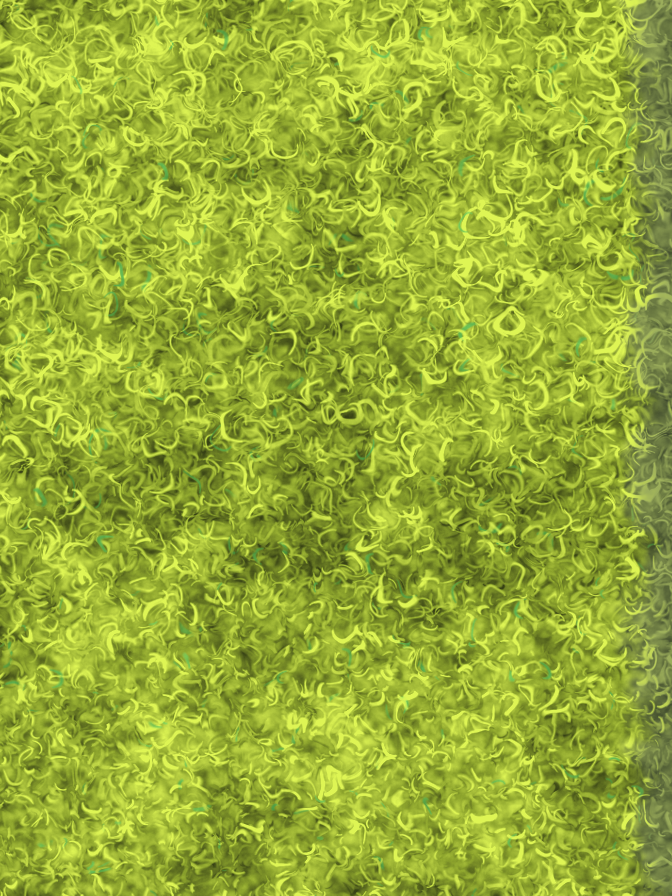
Give the GLSL for this texture, as a Shadertoy shader.

```glsl
// Curly yellow-green felt: layers of short, randomly bent fibres over a dark
// ground, each layer a jittered grid of soft tapered arcs. A few fibres are
// teal, and a ragged grey-green strip runs down the right side.

const int LAYERS = 13;
const float SOFTNESS = 0.0016;
const vec3 DEEP_OLIVE = vec3(0.21, 0.25, 0.08);
const vec3 MOSS = vec3(0.55, 0.64, 0.175);
const vec3 LIME = vec3(0.87, 0.96, 0.33);
const vec3 DARK_TEAL = vec3(0.08, 0.36, 0.17);
const vec3 LIGHT_TEAL = vec3(0.32, 0.78, 0.40);
const vec3 DARK_GREY = vec3(0.22, 0.26, 0.17);
const vec3 PALE_GREY = vec3(0.62, 0.69, 0.38);

float hash(vec2 p) {
    return fract(sin(dot(p, vec2(127.1, 311.7))) * 43758.5453);
}

vec2 hash2(vec2 p) {
    return vec2(hash(p), hash(p + 57.3));
}

float noise(vec2 p) {
    vec2 cell = floor(p), f = fract(p);
    f = f * f * (3.0 - 2.0 * f);
    float low = mix(hash(cell), hash(cell + vec2(1, 0)), f.x);
    float high = mix(hash(cell + vec2(0, 1)), hash(cell + vec2(1, 1)), f.x);
    return mix(low, high, f.y);
}

float fbm(vec2 p) {
    float sum = 0.0, amp = 0.5;
    for (int i = 0; i < 4; i++) {
        sum += amp * noise(p);
        p = p * 2.03 + 17.1;
        amp *= 0.5;
    }
    return sum / 0.9375;
}

// Distance to the centre line of an arc that opens by +-aperture around +y.
float arcDistance(vec2 p, float radius, float aperture) {
    p.x = abs(p.x);
    vec2 tip = vec2(sin(aperture), cos(aperture));
    bool beyondTip = tip.y * p.x > tip.x * p.y;
    return beyondTip ? length(p - tip * radius) : abs(length(p) - radius);
}

vec2 rotate(vec2 p, float angle) {
    float c = cos(angle), s = sin(angle);
    return vec2(c * p.x - s * p.y, s * p.x + c * p.y);
}

// Lays one layer of fibres over felt, which holds (tone, teal amount).
vec2 addFibres(vec2 felt, vec2 p, float scale, float depth, float seed, float curl) {
    vec2 q = p * scale + seed * 7.31;
    vec2 home = floor(q);
    for (int j = -1; j <= 1; j++)
    for (int i = -1; i <= 1; i++) {
        vec2 cell = home + vec2(i, j);
        vec2 id = cell + seed * 19.7;
        vec2 shape = hash2(id + 3.7);
        vec2 look = hash2(id + 11.9);
        vec2 local = rotate(q - cell - hash2(id), 6.2832 * hash(id + 29.3));
        float radius = mix(0.2, 0.6, shape.x) * mix(0.75, 1.0, curl);
        float aperture = mix(0.35, mix(1.2, 1.9, curl), shape.y);
        float d = arcDistance(local, radius, aperture) / scale;
        float taper = smoothstep(cos(aperture) - 0.1, 1.0, local.y / radius);
        float halfWidth = mix(0.0009, 0.0028, look.y * look.y) * mix(0.45, 1.1, taper);
        float cover = 1.0 - smoothstep(halfWidth - SOFTNESS, halfWidth + SOFTNESS, d);
        float shade = 1.0 - smoothstep(0.0, halfWidth + 0.004, d);
        float tone = mix(0.26, 0.70, depth) + 0.56 * (look.x - 0.45);
        float teal = step(0.972, hash(id + 41.1));
        tone = mix(tone, 0.52, teal);
        felt.x *= 1.0 - 0.12 * shade;
        felt = mix(felt, vec2(tone, teal), cover * mix(0.6, 0.95, shape.y));
    }
    return felt;
}

vec3 ramp(vec3 dark, vec3 middle, vec3 light, float t) {
    return t < 0.5 ? mix(dark, middle, 2.0 * t) : mix(middle, light, 2.0 * t - 1.0);
}

void mainImage(out vec4 fragColor, in vec2 fragCoord) {
    vec2 p = fragCoord / iResolution.y;
    float across = fragCoord.x / iResolution.x;

    // Wavy fibres, with wider curls towards the top
    vec2 bend = vec2(noise(p * 55.0), noise(p * 55.0 + 31.0)) - 0.5;
    vec2 bent = p + 0.012 * bend;
    float curl = smoothstep(0.1, 0.65, p.y);
    vec2 felt = vec2(0.15 + 0.4 * noise(p * 110.0), 0.0);
    for (int k = 0; k < LAYERS; k++) {
        float depth = float(k) / float(LAYERS - 1);
        float scale = 28.0 + 18.0 * hash(vec2(float(k), 4.0));
        felt = addFibres(felt, bent, scale, depth, float(k) + 1.0, curl);
    }

    // Clumps, tufts, a darker middle band and fine fuzz
    float clumps = fbm(p * 11.0) - 0.5;
    float tufts = fbm(p * 38.0 + 5.0) - 0.5;
    float band = exp(-pow((p.y - 0.47) / 0.13, 2.0));
    float fuzz = fbm(p * 140.0) - 0.5;
    float tone = 0.63 + 1.25 * (felt.x - 0.42) + 0.6 * clumps + 0.4 * tufts;
    tone = clamp(tone - 0.09 * band + 0.3 * fuzz, 0.0, 1.0);

    // Fibre colours and the ragged strip on the right
    vec3 color = ramp(DEEP_OLIVE, MOSS, LIME, tone);
    color = mix(color, mix(DARK_TEAL, LIGHT_TEAL, tone), 0.8 * felt.y);
    float ragged = across + 0.07 * clumps + 0.06 * tufts - 0.06 * (felt.x - 0.45);
    float strip = smoothstep(0.925, 0.985, ragged);
    vec3 grey = mix(DARK_GREY, PALE_GREY, tone * 0.9);
    color = mix(color, grey, 0.9 * strip);
    fragColor = vec4(color, 1.0);
}
```
